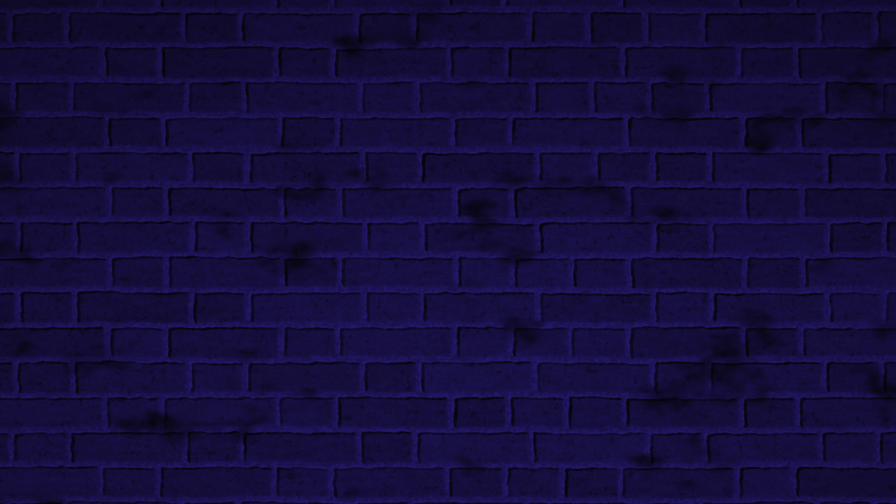
This texture is drawn by a WebGL 1 fragment shader. Its source:

```glsl
precision highp float;
// Weathered indigo brick wall: long and short bricks alternating in staggered courses.
uniform vec2 u_resolution;

float hash(vec2 p) {
  vec3 q = fract(p.xyx * vec3(0.1031, 0.103, 0.0973));
  q += dot(q, q.yzx + 33.33);
  return fract((q.x + q.y) * q.z);
}

float noise(vec2 p) {
  vec2 i = floor(p), f = fract(p);
  f *= f * (3.0 - 2.0 * f);
  return mix(mix(hash(i), hash(i + vec2(1, 0)), f.x),
             mix(hash(i + vec2(0, 1)), hash(i + vec2(1, 1)), f.x), f.y);
}

float fbm(vec2 p) {
  float sum = 0.0, amp = 0.53;
  for (int i = 0; i < 4; i++) {
    sum += amp * noise(p);
    p = mat2(1.6, 1.2, -1.2, 1.6) * p + 17.3;
    amp *= 0.5;
  }
  return sum;
}

// Signed distance to the brick at p (x) and its identity (yz); one course is one unit high.
vec3 brick(vec2 p) {
  // Slightly uneven courses and chipped edges
  p.y += 0.05 * (noise(p * vec2(0.4, 0.7)) - 0.5);
  p += 0.1 * (vec2(fbm(p * 4.0), fbm(p * 4.0 + 40.0)) - 0.5);

  float row = floor(p.y);
  float odd = mod(row, 2.0);
  float x = p.x - mix(1.9, -0.45, odd) - 0.25 * sin(max(row, 0.0) * 0.24);

  // The bond restarts with a second long brick past a seam
  float seamCell = 2.0 + odd;
  float pastSeam = step(seamCell * 4.95 + 3.32, x);
  x -= 3.32 * pastSeam;
  float cell = floor(x / 4.95);
  x -= cell * 4.95;

  float piece = step(3.32, x);
  float width = mix(3.32, 1.63, piece);
  x -= 3.32 * piece;

  // Some long bricks at the seam are halved
  bool halved = odd < 0.5 ? pastSeam > 0.5 && row < 5.0 : pastSeam < 0.5 && row > 6.0;
  if (halved && cell == seamCell && piece < 0.5) {
    width = 1.66;
    piece = 2.0 * step(width, x);
    x = mod(x, width);
  }

  vec2 id = vec2(cell * 3.0 + piece + 50.0 * pastSeam, row) + 20.0;
  vec2 halfSize = vec2(width * 0.5, 0.5) - 0.058 - 0.035 * vec2(hash(id), hash(id + 7.0));
  vec2 d = abs(vec2(x - width * 0.5, fract(p.y) - 0.5)) - halfSize + 0.07;
  return vec3(length(max(d, 0.0)) + min(max(d.x, d.y), 0.0) - 0.07, id);
}

void main() {
  vec2 uv = gl_FragCoord.xy / u_resolution.y;
  vec2 p = vec2(uv.x, 1.0 - uv.y) * 14.4 - vec2(0.0, 0.283);
  float soft = max(0.025, 8.0 / u_resolution.y);

  vec3 b = brick(p);
  float mortar = smoothstep(-soft, soft, b.x);
  float upperLeft = smoothstep(-soft, soft, brick(p - vec2(0.09, 0.06)).x);
  float lowerRight = smoothstep(-soft, soft, brick(p + vec2(0.06, 0.06)).x);

  // Brick faces: own tone, grain, horizontal scrapes, pits and thin cracks
  float grain = fbm(p * 13.0);
  float face = 0.236 + 0.04 * (hash(b.yz + 3.0) - 0.5) + 0.075 * (grain - 0.5);
  face += 0.06 * (fbm(p * vec2(2.0, 7.0) + 9.0) - 0.5);
  face -= 0.06 * smoothstep(0.66, 0.8, fbm(p * 6.0 + 60.0));
  float crack = abs(fbm(p * 1.7 + 80.0) - 0.5);
  face -= 0.06 * (1.0 - smoothstep(0.0, 0.012, crack)) * smoothstep(0.5, 0.65, noise(p * 0.8));

  // Rough mortar, lit on its lower right side and shading the bricks beyond it
  float joint = 0.315 + 0.2 * (grain - 0.5) + 0.05 * (1.0 - lowerRight);
  face -= 0.13 * upperLeft * (0.4 + noise(p * 1.3 + 5.0));
  face += 0.025 * lowerRight;
  float shade = mix(face, joint, mortar);

  // Small soot stains and broad falloff towards the top and sides
  float soot = smoothstep(0.61, 0.86, fbm(p * vec2(0.6, 1.0) + 31.0));
  shade *= 1.0 - 0.6 * soot * (0.5 + grain);
  vec2 fall = gl_FragCoord.xy / u_resolution - vec2(0.52, 0.3);
  shade *= 1.06 - 0.5 * dot(fall, fall);

  shade = clamp(shade, 0.05, 0.42);
  gl_FragColor = vec4(shade * vec3(0.31, 0.205, 1.0) + vec3(0.008, 0.007, 0.0), 1.0);
}
```
